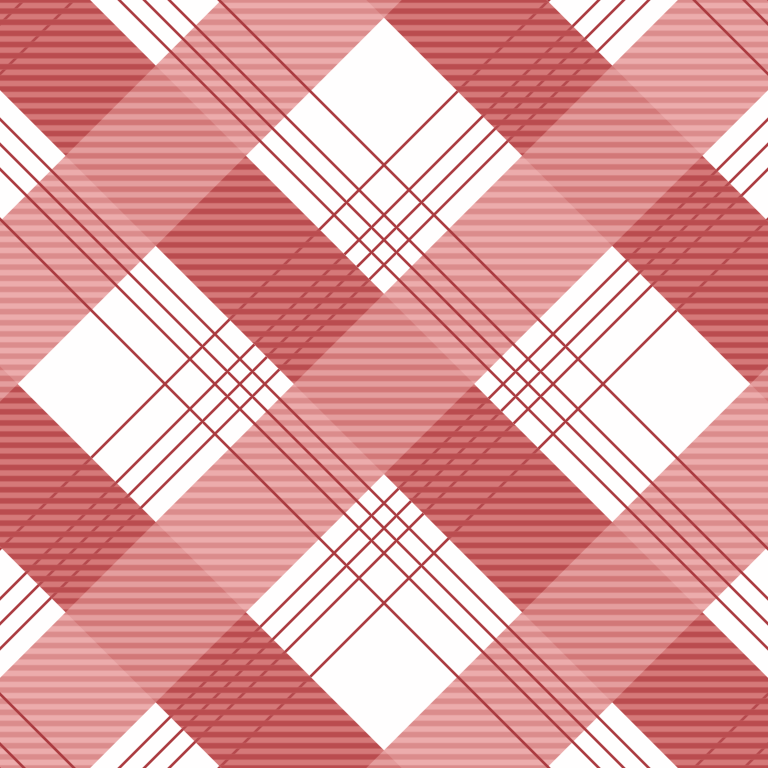
This pattern is drawn by a WebGL 1 fragment shader. Its source:

```glsl
precision highp float;

uniform vec2 u_resolution;

const float REPEAT = 0.5944;

// Distance to the nearest mirror axis of the sett, from 0 to REPEAT
float foldSett(float x) {
    return abs(mod(x + REPEAT, 2.0 * REPEAT) - REPEAT);
}

// Broad bands centred on both ends of the folded sett
float bandMask(float t, float aa) {
    float edge = min(t, REPEAT - t);
    return 1.0 - smoothstep(-aa, aa, edge - 0.1174);
}

// Three evenly spaced pinstripes and one set further apart
float pinstripeMask(float t, float aa) {
    float d = abs(t - 0.2852);
    for (int i = 0; i < 3; i++) {
        d = min(d, abs(t - 0.1552 - 0.0325 * float(i)));
    }
    return 1.0 - smoothstep(-aa, aa, d - 0.0024);
}

void main() {
    float side = min(u_resolution.x, u_resolution.y);
    vec2 p = (gl_FragCoord.xy - 0.5 * u_resolution) / side;
    float aa = 1.0 / side;

    float rising = foldSett(p.x - p.y);
    float falling = foldSett(p.x + p.y);
    float paleBand = bandMask(rising, aa);
    float deepBand = bandMask(falling, aa);

    // Fine horizontal ribs, seen only inside the bands
    float rib = smoothstep(-0.55, 0.55, cos(6.28318 * 69.0 * p.y));
    vec3 pale = mix(vec3(0.86, 0.55, 0.55), vec3(0.925, 0.675, 0.675), rib);
    vec3 deep = mix(vec3(0.73, 0.30, 0.31), vec3(0.835, 0.475, 0.475), rib);
    vec3 crossing = mix(vec3(0.825, 0.47, 0.47), vec3(0.895, 0.62, 0.62), rib);

    vec3 ground = mix(vec3(1.0, 0.995, 0.995), pale, paleBand);
    vec3 color = mix(ground, mix(deep, crossing, paleBand), deepBand);

    // Pinstripes: whole on the pale bands, broken by the ribs on the deep ones
    float overPale = pinstripeMask(falling, aa);
    float overDeep = pinstripeMask(rising, aa) * mix(1.0, 0.75 * rib, deepBand);
    color = mix(color, vec3(0.67, 0.23, 0.25), max(overPale, overDeep));

    gl_FragColor = vec4(color, 1.0);
}
```
